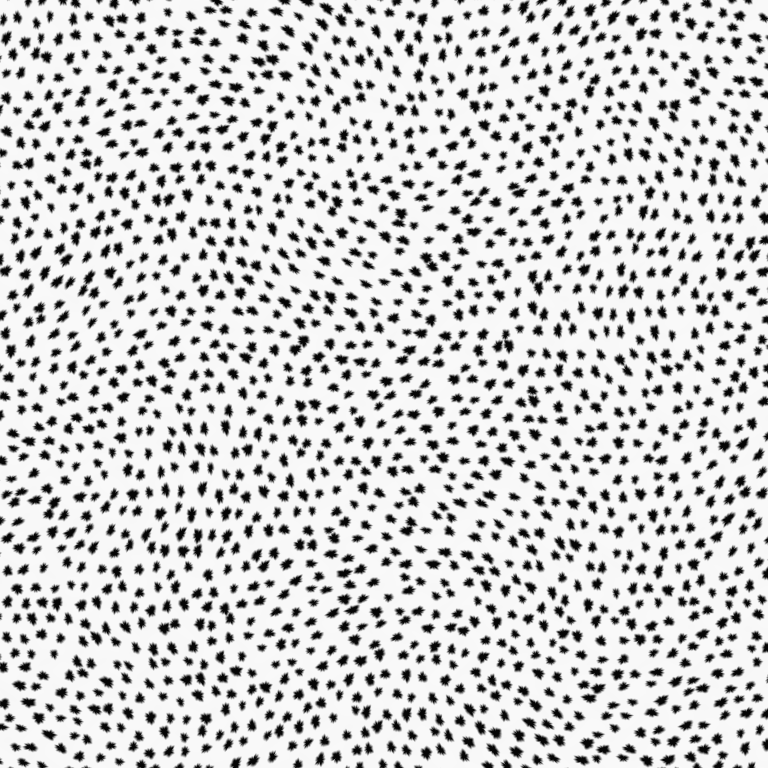
Give the GLSL for this pattern, as a WebGL 1 fragment shader.

```glsl
precision highp float;

// Scattered ragged ink dots on off-white paper. A staggered lattice is bent by
// layered shear waves, each site is jittered by a hash, and every dot gets its
// own size, stretch and spiky outline built from angular sines.

uniform vec2 u_resolution;

const float CELLS = 42.0;        // lattice cells across the canvas
const float COLUMN_STEP = 1.075; // site spacing within a row
const float ROW_STEP = 0.93;     // distance between rows
const float JITTER = 0.46;       // full width of the random offset
const float DOT_RADIUS = 0.236;
const float EDGE_SOFTNESS = 0.12;
const vec3 PAPER = vec3(0.974);
const vec3 INK = vec3(0.02);

vec3 hash3(vec2 p) {
  vec3 q = fract(p.xyx * vec3(0.1031, 0.1030, 0.0973));
  q += dot(q, q.yxz + 33.33);
  return fract((q.xxy + q.yzz) * q.zyx);
}

// Sum of shear waves: bends the rows while keeping the density even.
vec2 bend(vec2 p, float slope) {
  vec2 offset = vec2(0.0);
  for (int i = 0; i < 4; i++) {
    float n = float(i);
    float angle = 0.4 + 2.4 * n;
    float frequency = 0.22 + 0.11 * n;
    vec2 dir = vec2(cos(angle), sin(angle));
    float wave = sin(frequency * dot(dir, p) + 1.7 * n);
    offset += vec2(-dir.y, dir.x) * wave * slope / frequency;
  }
  return p + offset;
}

// Relative outline radius at a given angle: broad lobes plus short spikes.
float raggedOutline(float angle, vec3 rnd) {
  vec3 phase = 6.2832 * rnd;
  float lobes = 0.10 * sin(3.0 * angle + phase.x) + 0.09 * sin(5.0 * angle + phase.y);
  float spikes = 0.10 * sin(8.0 * angle + phase.z) * sin(2.0 * angle + phase.y);
  return 1.0 + lobes + spikes + 0.05 * sin(11.0 * angle + phase.x);
}

// Ink coverage of one dot at offset d from its centre.
float inkDot(vec2 d, vec3 rnd, float radius, float softness) {
  float angle = atan(d.y, d.x + 1e-5);
  float stretch = 1.0 + 0.13 * cos(2.0 * angle + 6.2832 * rnd.z);
  float size = radius * mix(0.79, 1.19, rnd.x);
  float edge = size * stretch * raggedOutline(angle, rnd);
  return 1.0 - smoothstep(edge - softness, edge + softness, length(d));
}

// Strongest coverage among the lattice sites around p.
float dotField(vec2 p) {
  float ink = 0.0;
  float baseRow = floor(p.y / ROW_STEP + 0.5);
  for (int j = -1; j <= 1; j++) {
    float row = baseRow + float(j);
    float stagger = 0.5 * mod(row, 2.0);
    float baseColumn = floor(p.x / COLUMN_STEP - stagger + 0.5);
    for (int i = -1; i <= 1; i++) {
      float column = baseColumn + float(i);
      vec2 id = vec2(column, row) + 60.0;
      vec2 jitter = (hash3(id).xy - 0.5) * JITTER;
      vec2 site = vec2((column + stagger) * COLUMN_STEP, row * ROW_STEP) + jitter;
      ink = max(ink, inkDot(p - site, hash3(id + 137.0), DOT_RADIUS, EDGE_SOFTNESS));
    }
  }
  return ink;
}

// Very faint uneven tone of the paper.
float paperTone(vec2 p) {
  return 0.004 * sin(2.1 * p.x + 1.3 * sin(1.7 * p.y)) * sin(2.6 * p.y + sin(1.9 * p.x));
}

void main() {
  vec2 p = CELLS * gl_FragCoord.xy / min(u_resolution.x, u_resolution.y);
  float ink = dotField(bend(p, 0.18));
  vec3 color = mix(PAPER + paperTone(p), INK, ink);
  gl_FragColor = vec4(color, 1.0);
}
```
